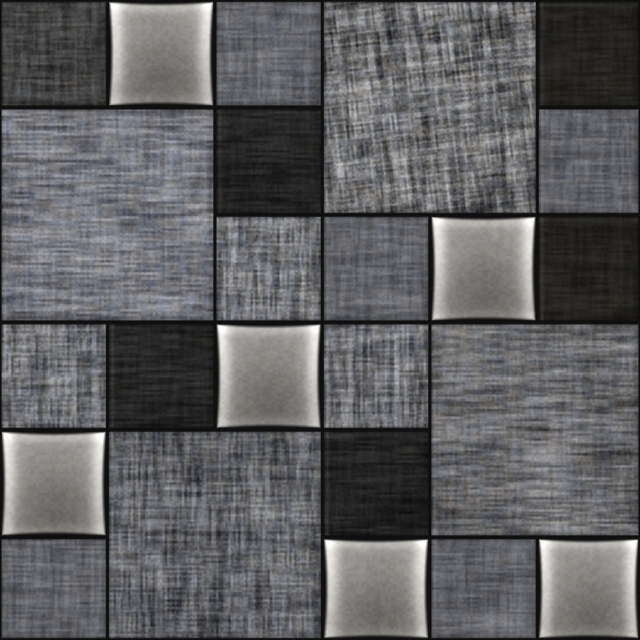
This pattern is drawn by a WebGL 2 fragment shader. Its source:

```glsl
#version 300 es
precision highp float;

uniform vec2 u_resolution;
out vec4 outColor;

const float PITCH = 0.1679;        // cell size as a share of the canvas
const float SEAM = 0.017;          // half seam width, in cells
const vec3 SEAM_COLOR = vec3(0.06);
const vec2 FIBRE = vec2(5.0, 44.0); // thread frequency along and across
const float WEAVE_FREQ = 46.0;
const float PILLOW_PULL = 0.05;    // inward curve of the padded edges
const float CLOUD = 0.11;
const int LEATHER = 0;
const int FIRST_WIDE = 6;          // materials from here on span 2 x 2 cells
const int COARSE = 8;

// Material of each cell, top row first
const int LAYOUT[36] = int[36](
  1, 0, 4, 8, 8, 3,
  6, 6, 2, 8, 8, 4,
  6, 6, 5, 4, 0, 3,
  5, 2, 0, 5, 7, 7,
  0, 9, 9, 2, 7, 7,
  4, 9, 9, 0, 4, 0);

// Top-left cell of each wide tile, by material
const vec2 WIDE_ORIGIN[4] = vec2[4](vec2(0, 1), vec2(4, 3), vec2(3, 0), vec2(1, 4));

const vec3 TINT[10] = vec3[10](
  vec3(0.50, 0.49, 0.475), vec3(0.25, 0.25, 0.25),
  vec3(0.14, 0.14, 0.14), vec3(0.14, 0.135, 0.12),
  vec3(0.38, 0.385, 0.405), vec3(0.44, 0.445, 0.46),
  vec3(0.47, 0.475, 0.50), vec3(0.43, 0.43, 0.44),
  vec3(0.43, 0.43, 0.435), vec3(0.375, 0.38, 0.395));

// Strength of the horizontal and vertical threads
const vec2 THREAD[10] = vec2[10](
  vec2(0.0), vec2(0.07, 0.06), vec2(0.05, 0.02), vec2(0.03, 0.02),
  vec2(0.07, 0.06), vec2(0.11, 0.15), vec2(0.14, 0.05),
  vec2(0.14, 0.05), vec2(0.13, 0.17), vec2(0.10, 0.13));

float hash(vec2 p) {
  return fract(sin(dot(p, vec2(127.1, 311.7))) * 43758.5453);
}

// Value noise in -1..1
float noise(vec2 p) {
  vec2 i = floor(p), f = fract(p);
  f = f * f * (3.0 - 2.0 * f);
  float low = mix(hash(i), hash(i + vec2(1, 0)), f.x);
  float high = mix(hash(i + vec2(0, 1)), hash(i + vec2(1, 1)), f.x);
  return 2.0 * mix(low, high, f.y) - 1.0;
}

float bump(float x, float center, float width) {
  float t = (x - center) / width;
  return exp(-t * t);
}

vec3 fabric(vec2 p, int kind) {
  if (kind == COARSE) p += vec2(-0.12, 0.12) * p.yx;
  vec2 amount = THREAD[kind];
  float across = noise(p * FIBRE) + 0.6 * noise(p * FIBRE * vec2(0.4, 0.5) + 31.0);
  float down = noise(p * FIBRE.yx + 57.0) + 0.6 * noise(p * FIBRE.yx * vec2(0.5, 0.4) + 83.0);
  float cloud = noise(p * vec2(2.0, 5.0) + 11.0) + 0.5 * noise(p * vec2(5.0, 11.0));
  float knots = noise(p * WEAVE_FREQ);
  float shade = dot(amount, vec2(across, down)) * 0.8
              + cloud * amount.x * CLOUD * 4.0
              + knots * (amount.x + amount.y) * 0.25;
  float hue = noise(p * 14.0 + 7.0) * amount.x * 0.12;
  return TINT[kind] + shade + hue * vec3(1.0, 0.2, -1.0);
}

// Padded tile: bright sides, softer top, dim base; local runs 0..1 downward
vec3 pillow(vec2 local, vec2 p, float px) {
  vec2 t = 2.0 * local - 1.0;
  vec2 rim = 1.0 - abs(t) - PILLOW_PULL * (1.0 - t.yx * t.yx);
  float light = mix(0.08, -0.06, smoothstep(0.0, 1.0, local.y));
  light += 0.30 * bump(rim.x, 0.10, 0.17) * (1.0 - 0.25 * local.y);
  light += 0.06 * bump(rim.x, 0.0, 0.6);
  light += (t.y < 0.0 ? 0.13 : 0.07) * bump(rim.y, 0.08, 0.12);
  light -= 0.05 * bump(length(t - vec2(0.1, 0.35)), 0.0, 0.6);
  light += 0.025 * noise(p * 40.0) + 0.015 * noise(p * 18.0);
  float edge = min(rim.x, rim.y);
  float cover = smoothstep(-px, 0.07 + px, edge);
  return mix(SEAM_COLOR, TINT[LEATHER] + light, cover);
}

void main() {
  vec2 uv = gl_FragCoord.xy / u_resolution;
  vec2 p = vec2(uv.x, 1.0 - uv.y) / PITCH;
  float px = 1.0 / (min(u_resolution.x, u_resolution.y) * PITCH);

  // Find the tile under this point
  vec2 cell = min(floor(p), 5.0);
  int kind = LAYOUT[int(cell.y) * 6 + int(cell.x)];
  bool wide = kind >= FIRST_WIDE;
  vec2 origin = wide ? WIDE_ORIGIN[kind - FIRST_WIDE] : cell;
  vec2 size = min(vec2(wide ? 2.0 : 1.0), 1.0 / PITCH - origin);
  vec2 local = p - origin;
  vec2 inset = min(local, size - local);
  float edge = min(inset.x, inset.y);

  // Surface
  vec3 color;
  if (kind == LEATHER) {
    color = pillow(local / size, p, px);
  } else {
    color = fabric(p, kind);
    color *= 1.0 - 0.25 * bump(edge, 0.0, 0.06);
    color += 0.07 * bump(local.x, 0.045, 0.018) + 0.04 * bump(local.y, 0.05, 0.02);
  }

  // Seams, slightly heavier along the horizontal joints
  vec2 joint = smoothstep(vec2(SEAM) - px, vec2(SEAM) + px, inset * vec2(1.15, 0.9));
  color = mix(SEAM_COLOR, color, joint.x * joint.y);
  outColor = vec4(clamp(color, 0.0, 1.0), 1.0);
}
```
